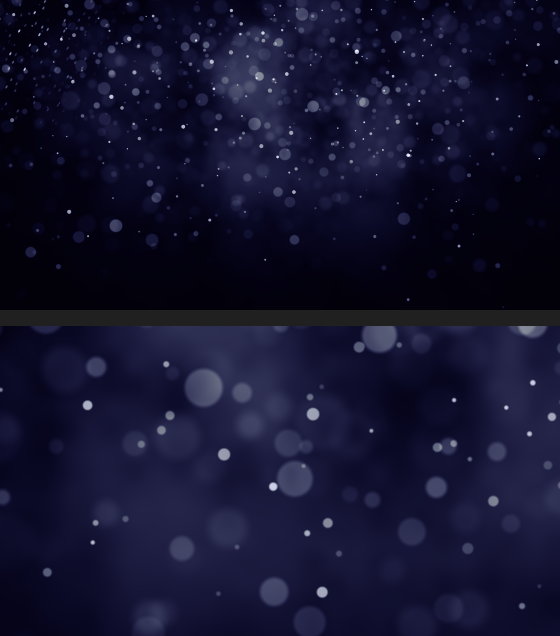
Top, the full canvas; bottom, a detail of the centre.
A WebGL 1 fragment shader for this background:

```glsl
precision highp float;

uniform vec2 u_resolution;

// Lengths are in canvas heights
const vec3 NIGHT = vec3(0.008, 0.002, 0.036);
const vec2 GLOW_CENTRE = vec2(0.54, 0.68);
const vec2 GLOW_SPREAD = vec2(0.37, 0.40);
const float GLOW_LEVEL = 0.215;
const float WISP_SCALE = 5.0;
const float HAZE_LEVEL = 0.10;
const float DISC_LEVEL = 0.30;
const float SPARK_LEVEL = 0.80;
const float GLINT_LEVEL = 0.75;
const float GLINT_CELL = 0.025;
const float GLINT_ANGLE = 1.05;
const int LAYERS = 4;

float hash(vec2 p) {
  return fract(sin(dot(p, vec2(127.1, 311.7))) * 43758.5);
}

vec2 hash2(vec2 p) {
  return vec2(hash(p), hash(p + 41.3));
}

float noise(vec2 p) {
  vec2 i = floor(p);
  vec2 f = fract(p);
  f = f * f * (3.0 - 2.0 * f);
  float low = mix(hash(i), hash(i + vec2(1.0, 0.0)), f.x);
  float high = mix(hash(i + vec2(0.0, 1.0)), hash(i + 1.0), f.x);
  return mix(low, high, f.y);
}

float fbm(vec2 p) {
  float sum = 0.0;
  float weight = 0.5;
  for (int i = 0; i < 4; i++) {
    sum += weight * noise(p);
    p = p * 2.03 + 7.1;
    weight *= 0.55;
  }
  return sum;
}

// Share of cells that hold a grain: more towards the top, fewer at the sides
float density(vec2 p) {
  float x = p.x * u_resolution.y / u_resolution.x;
  float side = smoothstep(0.25, 0.54, abs(x - 0.45));
  return smoothstep(-0.1, 0.9, p.y) * (1.0 - 0.6 * side);
}

// One soft disc per cell, kept inside its cell
float scatter(vec2 p, float cell, vec2 radii, float blur, float chance, float seed) {
  vec2 shift = seed * vec2(3.37, 1.71);
  vec2 grid = p / cell + shift;
  vec2 id = floor(grid);
  vec2 key = id + seed * 17.0;
  vec2 traits = hash2(key + 5.7);
  float soft = max(blur, 0.7 / u_resolution.y);
  float radius = mix(radii.x, radii.y, traits.x * traits.x);
  float room = max(0.5 - (radius + soft) / cell, 0.0);
  vec2 centre = id + 0.5 + (hash2(key) * 2.0 - 1.0) * room;
  float d = length(grid - centre) * cell;
  float present = step(hash(key + 23.9), chance * density((centre - shift) * cell));
  float shine = mix(0.2, 1.0, traits.y * traits.y);
  return present * shine * (1.0 - smoothstep(radius - soft, radius + soft, d));
}

// Short slanted streaks gathered in the upper left corner
float glints(vec2 p) {
  float c = cos(GLINT_ANGLE);
  float s = sin(GLINT_ANGLE);
  vec2 grid = vec2(c * p.x + s * p.y, c * p.y - s * p.x) / GLINT_CELL;
  vec2 id = floor(grid);
  vec2 offset = fract(grid) - 0.5 - (hash2(id) - 0.5) * vec2(0.3, 0.6);
  float d = length(offset * vec2(0.55, 1.0)) * GLINT_CELL;
  float corner = 1.0 - smoothstep(0.05, 0.36, length((p - vec2(0.05, 0.9)) * vec2(1.0, 0.85)));
  float shine = hash(id + 9.2);
  float present = step(hash(id + 31.7), 0.65);
  return present * shine * shine * corner * (1.0 - smoothstep(0.001, 0.005, d));
}

// Dim light is blue, strong light turns pale
vec3 tint(float light) {
  float blue = NIGHT.b + light;
  float pale = 1.4 * pow(light, 1.7);
  return vec3(min(NIGHT.r + pale, 0.87 * blue), min(NIGHT.g + 1.07 * pale, 0.89 * blue), blue);
}

void main() {
  vec2 uv = gl_FragCoord.xy / u_resolution;
  vec2 p = gl_FragCoord.xy / u_resolution.y;

  // Central glow broken up by wisps
  vec2 away = (uv - GLOW_CENTRE) / GLOW_SPREAD;
  float wisps = mix(0.25, 1.7, smoothstep(0.15, 0.85, fbm(p * WISP_SCALE)));
  float light = GLOW_LEVEL * exp(-dot(away, away)) * wisps;

  // Out-of-focus discs, from large and faint to small and bright
  for (int i = 0; i < LAYERS; i++) {
    float seed = float(i) + 1.0;
    light += HAZE_LEVEL * scatter(p, 0.12, vec2(0.013, 0.032), 0.008, 0.9, seed);
    light += DISC_LEVEL * scatter(p, 0.08, vec2(0.007, 0.021), 0.003, 0.36, seed + 10.0);
    light += SPARK_LEVEL * scatter(p, 0.065, vec2(0.002, 0.007), 0.0015, 0.33, seed + 20.0);
  }

  light += GLINT_LEVEL * glints(p);
  gl_FragColor = vec4(clamp(tint(light), 0.0, 1.0), 1.0);
}
```
